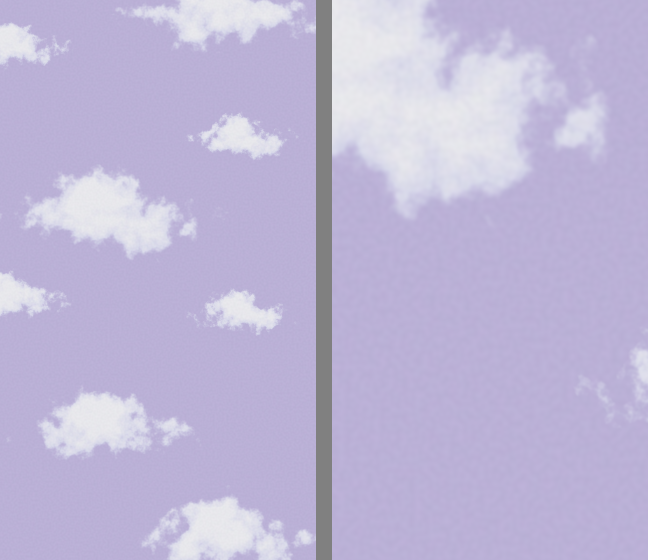
Left, the full canvas; right, a detail of the centre.
Reproduce this texture procedurally as a Shadertoy shader.

```glsl
// Small white cumulus clouds staggered over a flat, slightly grainy lilac sky.
// Each cloud is a smooth union of ellipses whose edge is eroded by gradient
// noise; the same density field, sampled again toward the light, shades it.

#define SKY vec3(0.730, 0.692, 0.840)
#define SHADE vec3(0.820, 0.822, 0.910)
#define LIT vec3(0.908, 0.908, 0.924)
#define CANVAS_HEIGHT 1.7778
#define PUFF_FREQUENCY 3.8
#define PUFF_STRENGTH 0.38
#define EDGE_SOFTNESS 0.11
#define RELIEF 0.7
#define GRAIN_FREQUENCY 135.0
#define GRAIN_STRENGTH 0.016

vec2 hashGradient(vec2 cell) {
    vec3 h = fract(cell.xyx * vec3(0.1031, 0.1030, 0.0973));
    h += dot(h, h.yzx + 33.33);
    float angle = 6.2832 * fract((h.x + h.y) * h.z);
    return vec2(cos(angle), sin(angle));
}

float gradientNoise(vec2 p) {
    vec2 i = floor(p), f = p - i;
    vec2 u = f * f * f * (f * (f * 6.0 - 15.0) + 10.0);
    vec2 e = vec2(1.0, 0.0);
    float a = dot(hashGradient(i), f);
    float b = dot(hashGradient(i + e.xy), f - e.xy);
    float c = dot(hashGradient(i + e.yx), f - e.yx);
    float d = dot(hashGradient(i + e.xx), f - e.xx);
    return mix(mix(a, b, u.x), mix(c, d, u.x), u.y);
}

float fbm(vec2 p) {
    float sum = 0.0, amplitude = 0.5;
    for (int octave = 0; octave < 4; octave++) {
        sum += amplitude * gradientNoise(p);
        p = mat2(1.68, 1.26, -1.26, 1.68) * p + 5.3;
        amplitude *= 0.54;
    }
    return sum;
}

// Positive inside, roughly a distance to the rim
float ellipse(vec2 q, vec2 centre, vec2 radius) {
    return (1.0 - length((q - centre) / radius)) * min(radius.x, radius.y);
}

float smoothMax(float a, float b, float k) {
    float h = max(k - abs(a - b), 0.0) / k;
    return max(a, b) + 0.25 * k * h * h;
}

// Dome, long flat body and one hanging lump, in units of the half width
float cloudDensity(vec2 q, float lumpSide, vec2 seed) {
    float dome = ellipse(q, vec2(-0.12, 0.08), vec2(0.52, 0.40));
    float body = ellipse(q, vec2(0.0, -0.08), vec2(1.02, 0.26));
    float lump = ellipse(q, vec2(0.42 * lumpSide, -0.24), vec2(0.31, 0.24));
    float shape = smoothMax(smoothMax(dome, body, 0.1), lump, 0.1);
    return shape + PUFF_STRENGTH * fbm(q * PUFF_FREQUENCY + seed);
}

void addCloud(inout vec3 color, vec2 p, vec2 centre, float halfWidth,
              float lumpSide, float id) {
    vec2 q = (p - centre) / halfWidth * vec2(1.0, -1.0);
    if (dot(q, q) > 2.0) return;
    vec2 seed = vec2(17.3, 9.7) * (id + 1.0);
    float density = cloudDensity(q, lumpSide, seed);
    float towardLight = cloudDensity(q + vec2(-0.04, 0.08), lumpSide, seed);
    float light = smoothstep(-0.03, 0.27, density) + 0.2 * q.y
                + RELIEF * (density - towardLight);
    vec3 cloud = mix(SHADE, LIT, clamp(light, 0.0, 1.0));
    color = mix(color, cloud, smoothstep(-0.01, EDGE_SOFTNESS, density));
}

void mainImage(out vec4 fragColor, in vec2 fragCoord) {
    // Units of the canvas width, measured down from the top left
    vec2 p = vec2(fragCoord.x, iResolution.y - fragCoord.y)
           * CANVAS_HEIGHT / iResolution.y;
    vec3 color = SKY;

    // Two staggered columns of clouds
    for (int row = 0; row < 4; row++) {
        float r = float(row);
        float odd = mod(r, 2.0);
        float second = float(row == 1);
        float outer = abs(r - 1.5) - 0.5;

        vec2 left = vec2(0.04 + 0.30 * odd, 0.143 + 0.40 * r + 0.128 * second);
        float leftSize = 0.17 + 0.08 * odd + 0.05 * second;
        addCloud(color, p, left, leftSize, 2.0 * second - 1.0, r);

        vec2 right = vec2(0.77 - 0.05 * outer, 0.035 + 0.324 * r + 0.0764 * r * r);
        float rightSize = 0.155 + 0.11 * outer;
        addCloud(color, p, right, rightSize, 1.0 - 2.0 * outer, r + 4.0);
    }

    // Fine grain, mostly grey with a trace of colour
    vec2 g = p * GRAIN_FREQUENCY;
    float grey = gradientNoise(g);
    float tint = gradientNoise(g * 0.6 + 41.0);
    color += GRAIN_STRENGTH * (grey + 0.5 * tint * vec3(1.0, -0.6, 0.3));

    fragColor = vec4(color, 1.0);
}
```
